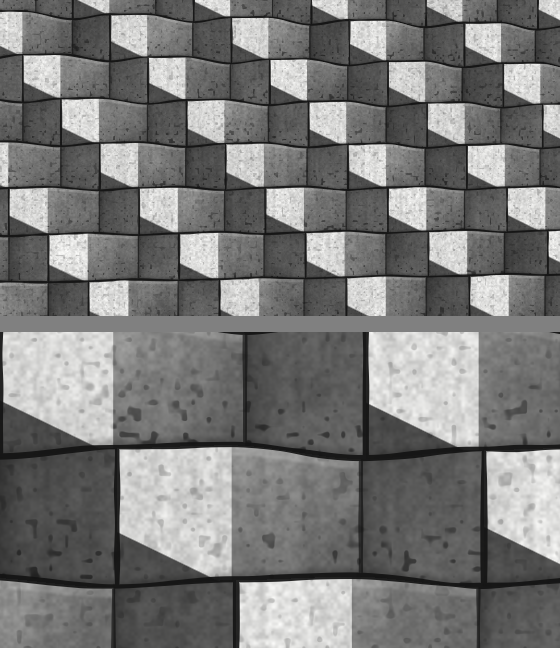
Top, the full canvas; bottom, a detail of the centre.
Write a Shadertoy shader that draws this pattern.

```glsl
// Staggered courses of angled concrete blocks in raking light: every repeat has
// a lit face, a half-lit face and a recessed cell, moved a third per course.
// A mild quadratic warp gives perspective; value noise gives grain and stains.

#define REPEATS_PER_UNIT 2.586
#define COURSES_PER_UNIT 7.258
#define COURSE_OFFSET 3.316
#define SEAM_HALF_WIDTH 0.0030
#define SHADOW_START 0.61
#define SHADOW_SLOPE 1.35
#define LIT_TONE 0.85
#define HALF_TONE 0.52
#define RECESS_TONE 0.315
#define GRAIN 0.24
#define STAIN 0.17

float hash(vec2 p) {
    vec3 q = fract(vec3(p.xyx) * 0.1031);
    q += dot(q, q.yzx + 33.33);
    return fract((q.x + q.y) * q.z);
}

float noise(vec2 p) {
    vec2 i = floor(p), f = fract(p);
    f = f * f * (3.0 - 2.0 * f);
    return mix(mix(hash(i), hash(i + vec2(1, 0)), f.x),
               mix(hash(i + vec2(0, 1)), hash(i + vec2(1, 1)), f.x), f.y);
}

float fbm(vec2 p) {
    float sum = 0.0, amp = 0.5;
    for (int i = 0; i < 4; i++) {
        sum += amp * noise(p);
        p = p * 2.03 + 17.1;
        amp *= 0.5;
    }
    return sum;
}

// Vertical course coordinate, growing downwards
float courseCoord(vec2 p) {
    float y = p.y + p.x * (0.003 + 0.047 * p.y);
    return COURSE_OFFSET - COURSES_PER_UNIT * y - 0.606 * y * y;
}

// Horizontal block coordinate within one course
float blockCoord(float x, float course) {
    float y = (COURSE_OFFSET - course - 0.5) / COURSES_PER_UNIT;
    float u = 2.105 - 0.078 * y + (REPEATS_PER_UNIT + 0.22 * y) * x + 0.096 * x * x;
    return u - (course - 1.0) / 3.0;
}

// Top silhouette of a block: raised at the ridge, falling to its far end
float topEdge(float f, float ridge, float back, float y) {
    float drop = max(0.07 + 0.16 * y, 0.0);
    float rise = -0.025 * smoothstep(0.0, ridge, f);
    float fall = (drop + 0.025) * smoothstep(ridge, back, f);
    return rise + fall - drop * smoothstep(back, 1.0, f);
}

// Coverage of the side where d is positive
float cover(float d, float px) {
    return clamp(d / px + 0.5, 0.0, 1.0);
}

void mainImage(out vec4 fragColor, in vec2 fragCoord) {
    float px = 1.0 / iResolution.y;
    vec2 p = (fragCoord - 0.5 * iResolution.xy) * px;
    float ridge = 0.31 + 0.02 * p.x;
    float back = 0.665 - 0.045 * p.x;

    // Pick the course from the nearest top silhouette
    float v = courseCoord(p);
    float nearest = floor(v + 0.5);
    float nearF = fract(blockCoord(p.x, nearest));
    float edge = (v - nearest - topEdge(nearF, ridge, back, p.y)) / COURSES_PER_UNIT;
    float course = edge > 0.0 ? nearest : nearest - 1.0;
    float t = v - course;

    // Position within the block and its face
    float block = blockCoord(p.x, course);
    float f = fract(block);
    vec2 id = vec2(floor(block), course) + 40.0;
    float unitX = 1.0 / REPEATS_PER_UNIT;
    float pastRidge = cover((f - ridge) * unitX, px);
    float pastBack = cover((f - back) * unitX, px);

    // Lit face with the cast shadow across its lower corner
    float start = SHADOW_START + 0.07 * (hash(id) - 0.5);
    float shade = cover((t - start - SHADOW_SLOPE * f) / 8.06, 1.5 * px);
    float lit = LIT_TONE + 0.05 * (hash(id + 7.3) - 0.5);
    lit = mix(lit, 0.25 + 0.05 * t, shade);

    // Half-lit face and recessed cell
    float across = clamp((f - ridge) / (back - ridge), 0.0, 1.0);
    float halfLit = HALF_TONE - 0.11 * across - 0.08 * t * t + 0.06 * (hash(id + 3.7) - 0.5);
    float depth = clamp((f - back) / (1.0 - back), 0.0, 1.0);
    float recess = RECESS_TONE + 0.06 * (hash(id + 9.1) - 0.5) + 0.04 * depth;
    recess -= 0.09 * exp(-depth * 9.0) + 0.05 * exp(-t * 7.0);
    float tone = mix(mix(lit, halfLit, pastRidge), recess, pastBack);

    // Grain, weather stains, vertical streaks and pits
    vec2 q = p + 10.0;
    float grain = noise(q * 155.0) * 0.6 + noise(q * 290.0) * 0.4 - 0.5;
    float stain = fbm(q * 15.0 + id * 5.7) - 0.47;
    float streak = noise(q * vec2(110.0, 7.0)) - 0.5;
    float pits = smoothstep(0.73, 0.92, noise(q * 120.0 + 31.0));
    float dirt = smoothstep(0.3, 1.0, t) * pastRidge;
    tone *= 1.0 + GRAIN * grain + mix(0.08, STAIN * 2.0, pastRidge) * stain + 0.09 * streak;
    tone *= 1.0 - pits * (0.17 + 0.28 * dirt);

    // Worn pale top edge, then dark joints of uneven width
    tone += 0.08 * pastRidge * (1.0 - pastBack) * smoothstep(0.009, 0.004, abs(edge - 0.004));
    float width = SEAM_HALF_WIDTH * (0.65 + 0.7 * noise(q * 28.0));
    float joint = cover(width - abs(edge + 0.001), px);
    joint = max(joint, cover(width - min(f, 1.0 - f) * unitX, px));
    joint = max(joint, 0.75 * cover(0.7 * width - abs(f - back) * unitX, px));
    tone *= 1.0 - 0.25 * smoothstep(0.014, 0.0, -edge) * step(edge, 0.0);
    tone = mix(tone, 0.075, joint * 0.92);
    fragColor = vec4(clamp(tone, 0.0, 1.0) * vec3(1.0, 1.0, 0.993), 1.0);
}
```
